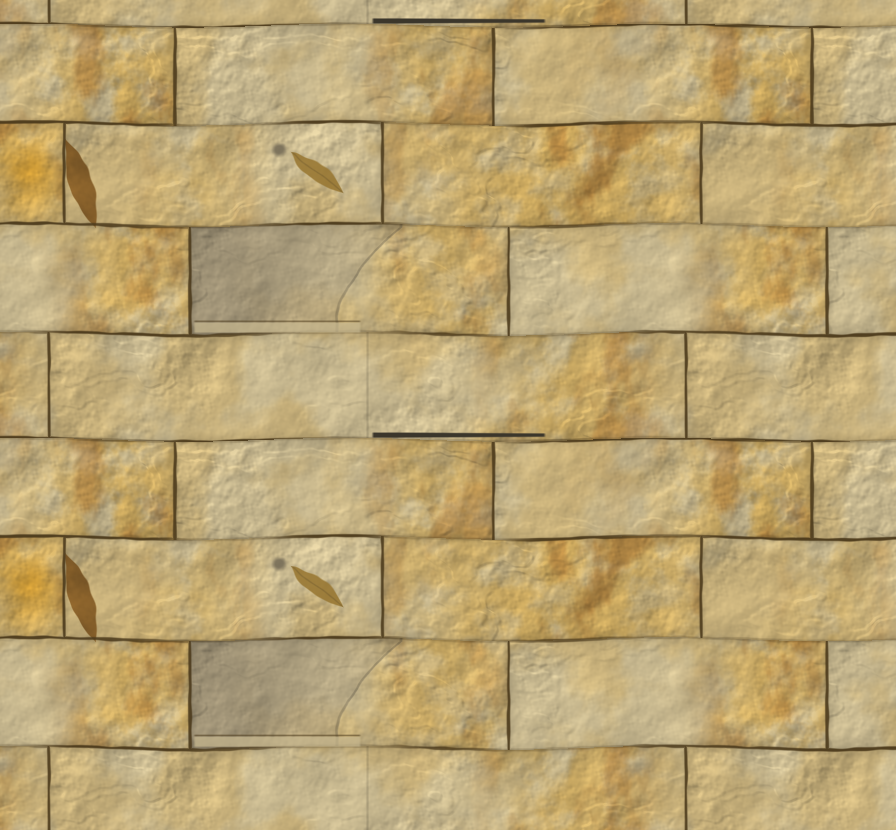
Write a Shadertoy shader that draws this texture.

```glsl
// Split-face sandstone cladding: four courses of long blocks that tile across and down.
// Each block gets its own fbm relief, lit from the upper left, plus ochre stains;
// thin uneven joints and a few marks (leaf shapes, grey wash, ledge) lie on top.

// Layout, in canvas widths, y measured downwards
const float STONE_W = 0.3555;
const float PERIOD_Y = 0.4622;
const float TOP_SHIFT = 0.0286;
const float COURSE_TOP[5] = float[5](0.0, 0.1094, 0.2227, 0.3438, 0.4622);
const float COURSE_X[4] = float[4](0.1953, 0.0716, 0.2122, 0.0547);
const float JOINT_HALF = 0.0016;
const float BOW = 0.0022;
const float RELIEF = 2.6;
// Ochre stain of each block: centre, half width (fractions of the block), strength
const vec3 STAIN[8] = vec3[8](
    vec3(0.86, 0.34, 0.75), vec3(0.82, 0.38, 0.95),
    vec3(0.42, 0.16, 0.55), vec3(0.62, 0.65, 0.95),
    vec3(0.82, 0.25, 0.75), vec3(0.86, 0.25, 0.90),
    vec3(0.83, 0.16, 0.80), vec3(0.83, 0.16, 0.80));

const vec3 CREAM = vec3(0.78, 0.72, 0.56);
const vec3 SAND = vec3(0.78, 0.69, 0.48);
const vec3 OCHRE = vec3(0.75, 0.62, 0.34);
const vec3 RUST = vec3(0.62, 0.43, 0.19);
const vec3 AMBER = vec3(0.80, 0.58, 0.15);
const vec3 GREY = vec3(0.62, 0.57, 0.46);
const vec3 LEAF_TAN = vec3(0.60, 0.47, 0.20);
const vec3 LEAF_BROWN = vec3(0.50, 0.34, 0.13);
const vec3 JOINT = vec3(0.30, 0.23, 0.11);
const vec3 SLATE = vec3(0.23, 0.21, 0.17);

float hash(vec2 p) {
    vec3 a = fract(p.xyx * vec3(0.1031, 0.1030, 0.0973));
    a += dot(a, a.yzx + 33.33);
    return fract((a.x + a.y) * a.z);
}

float noise(vec2 p) {
    vec2 i = floor(p), f = fract(p);
    f = f * f * (3.0 - 2.0 * f);
    return mix(mix(hash(i), hash(i + vec2(1, 0)), f.x),
               mix(hash(i + vec2(0, 1)), hash(i + vec2(1, 1)), f.x), f.y);
}

float fbm(vec2 p) {
    float sum = 0.0, amp = 0.5;
    for (int i = 0; i < 5; i++) {
        sum += amp * noise(p);
        p = mat2(1.6, 1.2, -1.2, 1.6) * p + 7.1;
        amp *= 0.5;
    }
    return sum;
}

// Rough face with chipped ledges
float rockHeight(vec2 p) {
    float chips = fbm(p * vec2(9.0, 14.0) + 40.0);
    return fbm(p * 20.0) + 0.07 * smoothstep(0.50, 0.54, chips)
         + 0.05 * smoothstep(0.60, 0.63, chips);
}

// Soft-edged band, 1 where |d| < halfWidth
float band(float d, float halfWidth, float px) {
    return 1.0 - smoothstep(halfWidth - px, halfWidth + px, abs(d));
}

float span(float x, float a, float b) {
    return smoothstep(a, a + 0.004, x) * (1.0 - smoothstep(b - 0.004, b, x));
}

// Lens shape; also returns its midrib darkening in y
vec2 leaf(vec2 p, vec2 centre, float angle, vec2 size, float px) {
    float c = cos(angle), s = sin(angle);
    vec2 q = mat2(c, -s, s, c) * (p - centre);
    q.y += 0.004 * (noise(p * 70.0) - 0.5);
    float d = abs(q.y) - size.y * (1.0 - q.x * q.x / (size.x * size.x));
    return vec2(1.0 - smoothstep(-px, px, d), band(q.y, 0.0008, px));
}

void mainImage(out vec4 fragColor, in vec2 fragCoord) {
    float px = 1.0 / iResolution.x;
    vec2 p = vec2(fragCoord.x, iResolution.y - fragCoord.y) * px;
    vec2 m = vec2(p.x, mod(p.y - TOP_SHIFT, PERIOD_Y));

    // Find the course and the block, with gently bowed bed joints
    float y = mod(p.y - TOP_SHIFT + BOW * sin(p.x * 6.2832 / STONE_W + 1.0), PERIOD_Y);
    int course = 0;
    for (int i = 1; i < 4; i++) if (y >= COURSE_TOP[i]) course = i;
    float w = course == 3 ? 2.0 * STONE_W : STONE_W;
    float x = p.x - COURSE_X[course];
    float id = floor(x / w);
    int block = course * 2 + (course == 3 ? 0 : int(mod(id, 2.0)));
    vec2 l = vec2(x - id * w, y - COURSE_TOP[course]);
    vec2 q = l + vec2(3.7, 5.3) * float(block + 1);
    float h = COURSE_TOP[course + 1] - COURSE_TOP[course];

    // Stone colour: cream to sand, then ochre and rust stains
    float blotch = fbm(q * 13.0 + 9.0), grain = fbm(q * 34.0 + 21.0);
    vec3 col = mix(CREAM, SAND, smoothstep(0.38, 0.62, blotch));
    vec3 st = STAIN[block];
    float off = (l.x / w - st.x + 0.25 * (blotch - 0.5)) / st.y;
    float stain = st.z * exp(-off * off * 1.3);
    col = mix(col, OCHRE, stain * smoothstep(0.22, 0.58, grain));
    float rust = stain * smoothstep(0.50, 0.72, fbm(q * vec2(26.0, 15.0) + 3.0));
    col = mix(col, RUST, 0.65 * rust);
    col = mix(col, AMBER, 0.8 * exp(-dot(m - vec2(0.033, 0.164), m - vec2(0.033, 0.164)) * 900.0)
                          * float(course == 1) * step(m.x, 0.0716));

    // Grey wash ending on a curved break
    float rise = clamp((0.329 - m.y) / 0.104, 0.0, 1.0);
    float brk = m.x - mix(0.378, 0.449, pow(rise, 1.7)) + 0.006 * (grain - 0.5);
    float first = float(course == 2) * step(0.2122, m.x) * step(m.x, 0.5677);
    float wash = first * (1.0 - smoothstep(-px, px, brk));
    col = mix(col, GREY, wash * (0.35 + 0.65 * smoothstep(0.42, 0.22, m.x)));
    col *= 1.0 - 0.16 * first * band(brk + 0.002, 0.0015, px);

    // Relief lighting, stronger where the face is rough
    float slope = rockHeight(q + 0.0022) - rockHeight(q);
    float rough = mix(0.45, 1.0, max(stain, smoothstep(0.4, 0.65, fbm(q * 8.0))));
    col *= 1.0 + clamp(RELIEF * rough * slope, -0.28, 0.16) + 0.14 * (grain - 0.48);

    // Leaf marks, small spot and faint seam
    vec2 a = leaf(m, vec2(0.354, 0.164), 0.65, vec2(0.037, 0.010), px);
    vec2 b = leaf(m, vec2(0.090, 0.176), 1.25, vec2(0.052, 0.013), px);
    col = mix(col, LEAF_TAN * (1.0 - 0.15 * a.y), 0.9 * a.x);
    col = mix(col, LEAF_BROWN * (0.7 + 0.7 * grain), 0.9 * b.x);
    col = mix(col, GREY * 0.7, 0.8 * smoothstep(0.010, 0.003, length(m - vec2(0.312, 0.138)) + 0.008 * (grain - 0.4)));
    if (course == 3) col *= 1.0 - 0.12 * band(l.x - 0.5 * w, 0.0012, px);

    // Joints: soft edge shade, then thin lines of changing weight
    vec2 edge = min(l, vec2(w, h) - l);
    float wobble = 0.0016 * (noise(q * 60.0) - 0.5);
    col *= 1.0 - 0.13 * exp(-min(edge.x, edge.y) / 0.005);
    float weight = mix(0.2, 0.95, smoothstep(0.3, 0.7, noise(vec2(p.x * 8.0, float(course) + step(0.5 * h, l.y)))));
    float bed = weight * band(edge.y + wobble, JOINT_HALF, px);
    float head = 0.9 * band(edge.x + wobble, JOINT_HALF, px);
    col = mix(col, JOINT, max(bed, head));

    // Ledge strip and the wide open gap
    float ledge = span(m.x, 0.215, 0.404);
    col = mix(col, CREAM, 0.7 * ledge * band(m.y - 0.337, 0.0055, px));
    col = mix(col, JOINT, 0.6 * ledge * band(m.y - 0.330, 0.0008, px));
    float gap = span(m.x, 0.414, 0.610) * band(m.y - 0.457, 0.0028 - 0.006 * max(m.x - 0.45, 0.0), px);
    col = mix(col, SLATE, gap);

    fragColor = vec4(clamp(col, 0.0, 1.0), 1.0);
}
```
